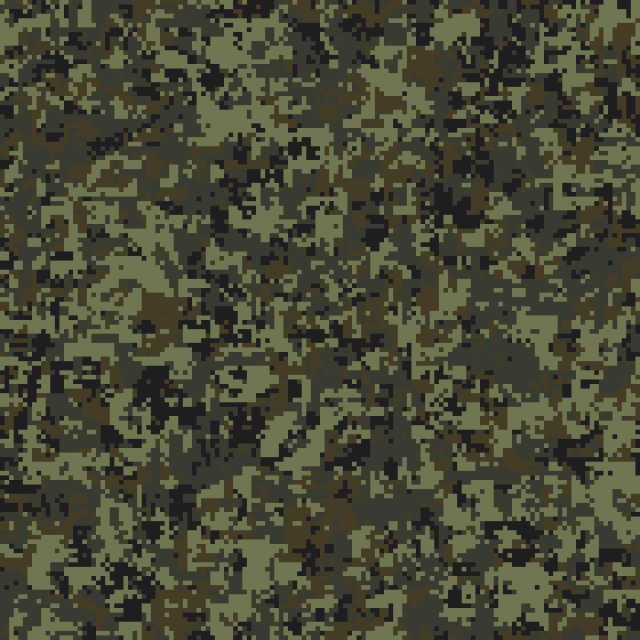
Write a WebGL 1 fragment shader that draws this pattern.

```glsl
precision highp float;
// Four-colour digital camouflage on a grid of small square cells.
// Each colour gets a strength from stacked cellular noise (broad, wide and
// tall patches plus speckle); the strongest colour paints the cell.
uniform vec2 u_resolution;

const float CELLS = 140.0; // grid cells along the canvas height

// Four random values in 0..1, one per colour
vec4 hash4(vec2 p) {
  vec4 q = fract(p.xyxy * vec4(0.1031, 0.1030, 0.0973, 0.1099));
  q += dot(q, q.wzxy + 33.33);
  return fract((q.xxyz + q.yzzw) * q.zywx);
}

// Cellular noise: random strengths of the nearest seed, with blocky distance
vec4 patchStrength(vec2 p, float layer) {
  vec2 base = floor(p);
  vec2 nearestId = base;
  float nearest = 10.0;
  for (int y = -1; y <= 1; y++) {
    for (int x = -1; x <= 1; x++) {
      vec2 id = base + vec2(float(x), float(y));
      vec2 d = abs(id + hash4(id + layer).xy - p);
      float dist = max(d.x, d.y) + 0.3 * min(d.x, d.y);
      if (dist < nearest) {
        nearest = dist;
        nearestId = id;
      }
    }
  }
  return hash4(nearestId + layer + 211.0);
}

// Colour of one grid cell; components stand for green, slate, brown, black
vec3 cellColour(vec2 cell) {
  vec2 c = cell + 0.5;
  vec4 strength = vec4(0.071, 0.107, -0.071, -0.107);
  strength += 0.8 * patchStrength(c / 11.0, 37.0);
  strength += patchStrength(c / vec2(5.0, 2.2), 401.0);
  strength += patchStrength(c / vec2(2.2, 5.0), 773.0);
  strength += 0.42 * hash4(cell + 1301.0);

  vec3 colour = vec3(0.43, 0.465, 0.31);
  float top = strength.x;
  if (strength.y > top) { top = strength.y; colour = vec3(0.22, 0.23, 0.19); }
  if (strength.z > top) { top = strength.z; colour = vec3(0.27, 0.235, 0.15); }
  if (strength.w > top) { colour = vec3(0.118, 0.114, 0.122); }
  return colour;
}

void main() {
  // Blend the cells under the pixel by the area each one covers
  float pixel = CELLS / u_resolution.y;
  vec2 corner = (gl_FragCoord.xy - 0.5) * pixel;
  vec2 cell = floor(corner);
  vec2 cover = clamp((corner + pixel - cell - 1.0) / pixel, 0.0, 1.0);

  vec3 lower = mix(cellColour(cell), cellColour(cell + vec2(1.0, 0.0)), cover.x);
  vec3 upper = mix(cellColour(cell + vec2(0.0, 1.0)), cellColour(cell + 1.0), cover.x);
  gl_FragColor = vec4(mix(lower, upper, cover.y), 1.0);
}
```
